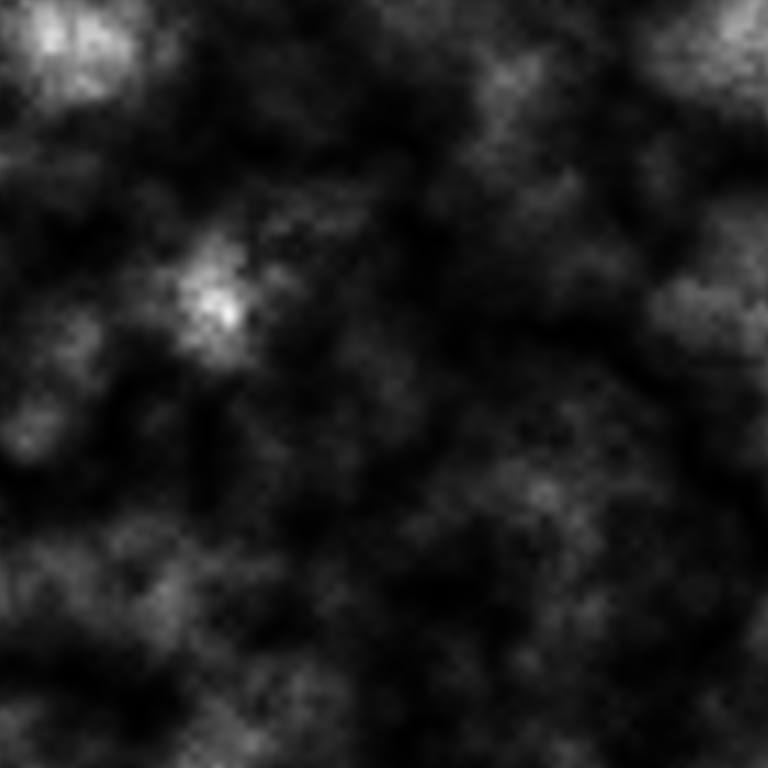
Give the GLSL for this texture, as a three.js fragment shader.

```glsl
// Dim grey smoke on black: the squares of two fractal gradient noise fields
// add up to soft puffs with broad black hollows and a few faint creases, and
// finer value noise multiplies them so that grain follows the brightness.
varying vec2 vUv;

const float PUFF_SCALE = 2.9;
const float GRAIN_SCALE = 17.0;
const float GRAIN_AMOUNT = 0.48;
const float PUFF_DEVIATION = 0.28;
const float FILL_WEIGHT = 0.6;
const float BRIGHTNESS = 0.132;
const float CONTRAST = 0.9;
const float TAU = 6.2831853;

float hash(vec2 p) {
  return fract(sin(dot(p, vec2(127.1, 311.7))) * 43758.5453);
}

vec2 fade(vec2 f) {
  return f * f * (3.0 - 2.0 * f);
}

// Slope of a random unit gradient at a lattice corner
float cornerSlope(vec2 cell, vec2 corner, vec2 f) {
  float angle = TAU * hash(cell + corner);
  return dot(vec2(cos(angle), sin(angle)), f - corner);
}

float gradientNoise(vec2 p) {
  vec2 cell = floor(p);
  vec2 f = fract(p);
  vec2 w = fade(f);
  float low = mix(cornerSlope(cell, vec2(0.0, 0.0), f),
                  cornerSlope(cell, vec2(1.0, 0.0), f), w.x);
  float high = mix(cornerSlope(cell, vec2(0.0, 1.0), f),
                   cornerSlope(cell, vec2(1.0, 1.0), f), w.x);
  return mix(low, high, w.y);
}

// Value noise from -1 to 1
float valueNoise(vec2 p) {
  vec2 cell = floor(p);
  vec2 w = fade(fract(p));
  float low = mix(hash(cell), hash(cell + vec2(1.0, 0.0)), w.x);
  float high = mix(hash(cell + vec2(0.0, 1.0)), hash(cell + vec2(1.0, 1.0)), w.x);
  return 2.0 * mix(low, high, w.y) - 1.0;
}

// Signed puffs; each octave is turned so that lattice zeros do not align
float puffField(vec2 p, float gain) {
  mat2 turnAndDouble = mat2(1.6, 1.2, -1.2, 1.6);
  float sum = 0.0;
  float amplitude = 1.0;
  for (int i = 0; i < 4; i++) {
    sum += amplitude * gradientNoise(p);
    p = turnAndDouble * p + vec2(5.37, 9.71);
    amplitude *= gain;
  }
  return sum / PUFF_DEVIATION;
}

// Fine grain along the axes
float grainField(vec2 p, float gain) {
  float sum = 0.0;
  float amplitude = 1.0;
  for (int i = 0; i < 3; i++) {
    sum += amplitude * valueNoise(p);
    p = p * 2.0 + vec2(3.3, 7.9);
    amplitude *= gain;
  }
  return sum;
}

float smoke(vec2 uv) {
  float puffs = puffField(uv * PUFF_SCALE + vec2(2.4, 6.7), 0.5);
  float fill = puffField(uv * PUFF_SCALE + vec2(41.8, 23.3), 0.5);
  float density = (puffs * puffs + FILL_WEIGHT * fill * fill) / (1.0 + FILL_WEIGHT);
  float grain = grainField(uv * GRAIN_SCALE + vec2(31.2, 14.6), 0.7);
  return BRIGHTNESS * pow(density, CONTRAST) * max(0.0, 1.0 + GRAIN_AMOUNT * grain);
}

void main() {
  gl_FragColor = vec4(vec3(smoke(vUv)), 1.0);
}
```
